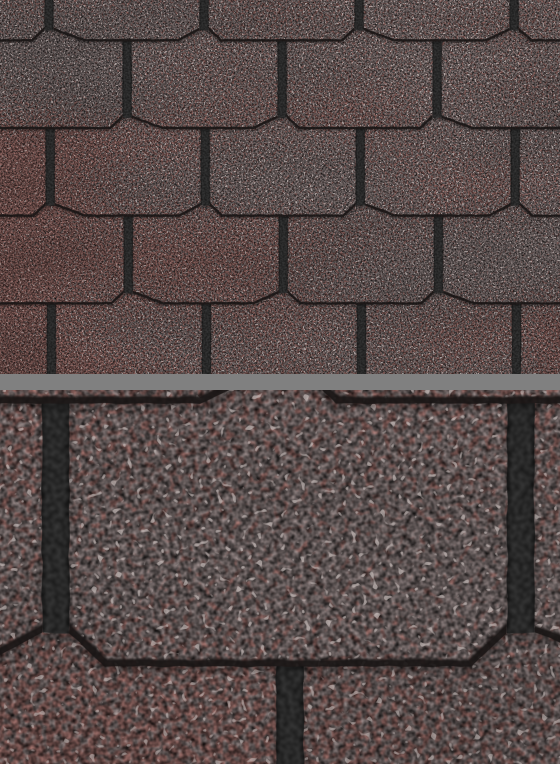
Top, the full canvas; bottom, a detail of the centre.
Reproduce this texture procedurally as a Shadertoy shader.

```glsl
#define ROW 0.2344          // course height
#define COL 0.4145          // tab pitch
#define FIRST_EDGE 0.111    // depth of the first lower edge
#define FIRST_GAP 0.131     // x of the first gap
#define GAP 0.0122          // half width of a gap
#define CHAMFER 0.030       // height of the cut corners
#define LINE 0.0075         // thickness of the dark lower edge
#define GRAIN 190.0         // granules per canvas height
#define CONTRAST 0.80       // strength of the granules

const vec3 GREY = vec3(0.340, 0.308, 0.306);
const vec3 RUST = vec3(0.365, 0.258, 0.246);
const vec3 SPECK = vec3(0.76, 0.72, 0.71);
const vec3 GAP_COLOR = vec3(0.160, 0.160, 0.160);
const vec3 EDGE_COLOR = vec3(0.095, 0.080, 0.078);
const mat2 TURN = mat2(0.8, 0.6, -0.6, 0.8);

float hash(vec2 p) {
    vec3 q = fract(p.xyx * 0.1031);
    q += dot(q, q.yzx + 33.33);
    return fract((q.x + q.y) * q.z);
}

float corner(vec2 cell, vec2 offset) {
    float angle = 6.2832 * hash(cell);
    return dot(vec2(cos(angle), sin(angle)), offset);
}

// Gradient noise, roughly -0.7 to 0.7
float noise(vec2 p) {
    vec2 i = floor(p), f = fract(p);
    vec2 w = f * f * f * (f * (f * 6.0 - 15.0) + 10.0);
    vec2 e = vec2(1.0, 0.0);
    float low = mix(corner(i, f), corner(i + e.xy, f - e.xy), w.x);
    float high = mix(corner(i + e.yx, f - e.yx), corner(i + e.xx, f - e.xx), w.x);
    return mix(low, high, w.y);
}

// Distance to a corner cut of the given width; x is measured from the gap
float cutDistance(float x, float up, float width) {
    return ((x - GAP) * CHAMFER + (up - CHAMFER) * width) / length(vec2(width, CHAMFER));
}

// Mineral surface: mixed grey and rust granules with pale specks
vec3 granules(vec2 p, float rust, float shade) {
    vec2 q = TURN * p * GRAIN;
    float tone = noise(q) + 0.7 * noise(TURN * q * 1.6 + 31.0);
    float tint = noise(q * 0.8 + 77.0);
    float speck = smoothstep(0.27, 0.50, noise(TURN * q * 0.85 + 143.0));
    vec3 color = mix(GREY, RUST, smoothstep(-0.3, 0.3, tint + rust - 0.22));
    color *= shade * (1.0 + CONTRAST * tone);
    return mix(color, SPECK * shade, 0.70 * speck * (1.0 - 0.4 * clamp(rust, 0.0, 1.0)));
}

// Paints one course of tabs over whatever lies beneath it
vec3 paintCourse(vec3 under, vec2 p, float row, float aa) {
    float wobble = 0.0016 * noise(p * 55.0);
    float x = p.x - FIRST_GAP - 0.5 * COL * mod(row, 2.0) - 0.0016 * row + wobble;
    float tab = floor(x / COL);
    x -= tab * COL;
    float up = p.y - (1.0 - FIRST_EDGE - row * ROW) + wobble;
    float seed = hash(vec2(tab, row) + 19.0);

    // Wide and narrow corner cuts alternate along the course
    float wide = 1.0 - mod(tab, 2.0);
    float leftCut = mix(0.032, 0.082, wide);
    float rightCut = mix(0.032, mix(0.042, 0.075, seed), wide);
    float inner = clamp(x, GAP, COL - GAP);
    float d = min(up, min(cutDistance(inner, up, leftCut),
                          cutDistance(COL - inner, up, rightCut)));

    // Rust gathers low on the left and in flat drifting patches
    float rust = 0.62 * exp(-2.4 * p.x) * smoothstep(0.74, 0.58, p.y);
    rust += 0.35 * noise(p * vec2(2.3, 5.0) + 8.0) + 0.15 * (seed - 0.4);
    rust += 0.3 * smoothstep(1.35, 1.5, p.x) * smoothstep(0.3, 0.1, p.y);
    float shade = 0.99 + 0.06 * (hash(vec2(row, tab) + 53.0) - 0.5);
    shade += 0.10 * noise(p * vec2(3.0, 9.0) + 21.0);
    shade += 0.08 * exp(-5.0 * dot(p - vec2(1.15, 0.85), p - vec2(1.15, 0.85)));
    vec3 color = granules(p, rust, shade);

    // Gap between tabs, darkest along its sides
    float side = min(x, COL - x);
    float gap = 1.0 - smoothstep(GAP - aa, GAP + aa, side);
    float grit = 1.0 + 0.5 * noise(TURN * p * GRAIN) - 0.3 * smoothstep(0.6, 1.0, side / GAP);
    color *= mix(0.88, 1.0, smoothstep(GAP, GAP + 0.005, side));
    color = mix(color, GAP_COLOR * grit, gap);

    // Thick lower edge of the tab
    float edge = 1.0 - smoothstep(LINE - 0.003, LINE + 0.001, d);
    color = mix(color, EDGE_COLOR, 0.92 * edge * (1.0 - gap));

    // Soft shadow below, then the course itself
    under *= mix(0.75, 1.0, smoothstep(0.0, 0.009, -d));
    return mix(under, color, smoothstep(-aa, aa, d));
}

void mainImage(out vec4 fragColor, in vec2 fragCoord) {
    vec2 p = fragCoord / iResolution.y;
    float aa = 0.8 / iResolution.y;
    float row = ceil((1.0 - p.y - FIRST_EDGE) / ROW);
    vec3 color = GREY;
    // From the lowest course up, each one overlapping the next
    for (int i = 1; i >= -1; i--) {
        color = paintCourse(color, p, row + float(i), aa);
    }
    fragColor = vec4(clamp(color, 0.0, 1.0), 1.0);
}
```
